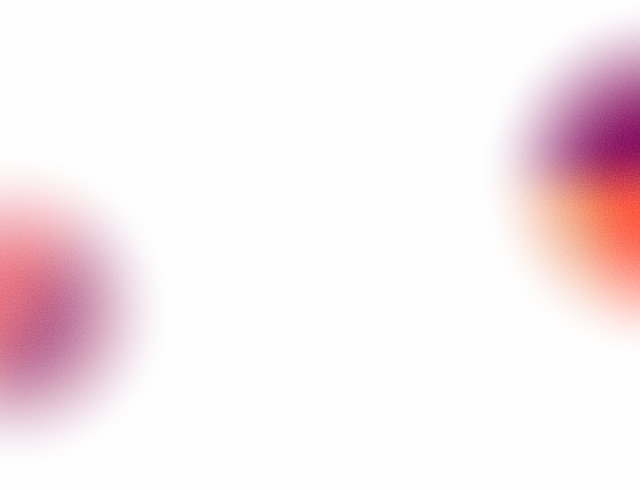
Give the GLSL for this background, as a WebGL 2 fragment shader.

```glsl
#version 300 es
precision highp float;

uniform vec2 u_resolution;
out vec4 outColor;

// Lengths are in canvas heights
const vec3 PAPER  = vec3(0.996);
const vec3 PLUM   = vec3(0.53, 0.07, 0.38);
const vec3 ORANGE = vec3(1.00, 0.36, 0.26);
const vec3 PEACH  = vec3(0.93, 0.50, 0.31);
const vec3 ROSE   = vec3(0.90, 0.37, 0.43);
const vec3 MAUVE  = vec3(0.65, 0.25, 0.46);

const vec2 RIGHT_CENTER  = vec2(0.037, 0.634); // x measured from the right edge
const vec2 RIGHT_FADE    = vec2(0.075, 0.370); // inner and outer radius
const vec2 LEFT_CENTER   = vec2(0.031, 0.367);
const vec2 LEFT_FADE     = vec2(0.034, 0.325);
const float LEFT_OPACITY = 0.85;

const vec2 PLUM_BAND  = vec2(-0.076, 0.085);   // vertical blend, orange to plum
const vec2 PEACH_BAND = vec2(0.04, 0.19);      // leftward blend, orange to peach
const vec2 MAUVE_BAND = vec2(-0.07, 0.12);     // diagonal blend, rose to mauve
const vec2 MAUVE_AXIS = vec2(0.85, -0.53);

const float GRAIN_CELLS  = 310.0;
const float GRAIN_AMOUNT = 0.09;

// Pseudo-random unit vector for a lattice point
vec2 latticeGradient(vec2 cell) {
    vec3 h = fract(cell.xyx * vec3(0.1031, 0.1030, 0.0973));
    h += dot(h, h.yzx + 33.33);
    float angle = 6.28319 * fract((h.x + h.y) * h.z);
    return vec2(cos(angle), sin(angle));
}

float gradientNoise(vec2 p) {
    vec2 cell = floor(p);
    vec2 f = p - cell;
    vec2 w = f * f * f * (f * (f * 6.0 - 15.0) + 10.0);
    vec2 e = vec2(1.0, 0.0);
    float a = dot(latticeGradient(cell), f);
    float b = dot(latticeGradient(cell + e.xy), f - e.xy);
    float c = dot(latticeGradient(cell + e.yx), f - e.yx);
    float d = dot(latticeGradient(cell + e.xx), f - e.xx);
    return mix(mix(a, b, w.x), mix(c, d, w.x), w.y);
}

// Soft disc: one inside the inner radius, zero past the outer
float glow(vec2 p, vec2 fade) {
    return 1.0 - smoothstep(fade.x, fade.y, length(p));
}

vec3 rightColor(vec2 p) {
    vec3 warm = mix(ORANGE, PEACH, smoothstep(PEACH_BAND.x, PEACH_BAND.y, -p.x));
    return mix(warm, PLUM, smoothstep(PLUM_BAND.x, PLUM_BAND.y, p.y));
}

vec3 leftColor(vec2 p) {
    float along = dot(p, MAUVE_AXIS);
    return mix(ROSE, MAUVE, smoothstep(MAUVE_BAND.x, MAUVE_BAND.y, along));
}

void main() {
    vec2 uv = gl_FragCoord.xy / u_resolution.y;
    float aspect = u_resolution.x / u_resolution.y;

    vec2 rightPos = uv - vec2(aspect, 0.0) - RIGHT_CENTER;
    vec2 leftPos = uv - LEFT_CENTER;
    float rightCover = glow(rightPos, RIGHT_FADE);
    float leftCover = LEFT_OPACITY * glow(leftPos, LEFT_FADE);

    // Blend both glows over the paper
    vec3 color = mix(PAPER, rightColor(rightPos), rightCover);
    color = mix(color, leftColor(leftPos), leftCover);

    // Fine grain, only where there is colour
    float grain = gradientNoise(uv * GRAIN_CELLS + 0.37);
    color += GRAIN_AMOUNT * grain * max(rightCover, leftCover);

    outColor = vec4(clamp(color, 0.0, 1.0), 1.0);
}
```
